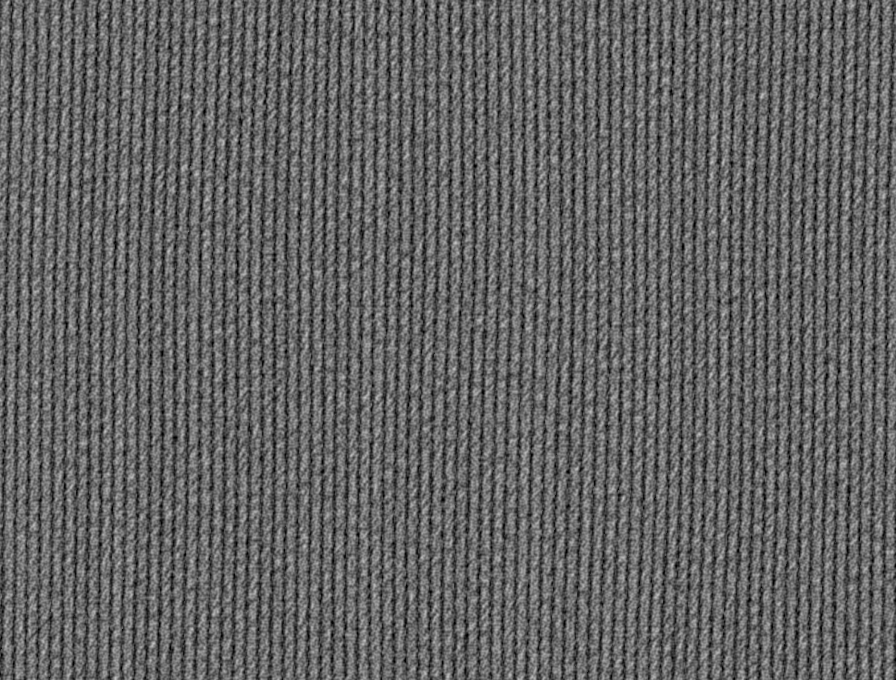
Give the GLSL for this texture, as a Shadertoy shader.

```glsl
// Draws a grey ribbed knit: narrow upright ribs, dark grooves, slanted fibres and fine grain.

const float RIBS = 73.0;            // repeats across
const float ROWS = 58.0;            // stitches down
const float LEAN = 0.8;             // sideways drift over the height, in ribs
const float WAVE = 0.5;             // slow bending of the ribs, in ribs
const float STITCH_SWAY = 0.06;     // scalloping of the groove edges, in ribs
const float STITCH_SHADE = 0.045;
const float FIBRE_SLANT = 0.35;
const float FIBRE_CONTRAST = 0.24;
const float GRAIN_CONTRAST = 0.24;
const float RIB_TONE_VARIATION = 0.03;
const float GROOVE_START = 0.35;    // 0 is the rib centre, 1 the groove
const vec2 FIBRE_SCALE = vec2(3.0, 1.3);
const vec2 GRAIN_SCALE = vec2(4.3, 4.1);
const vec3 RIB_COLOR = vec3(0.48);
const vec3 GROOVE_COLOR = vec3(0.20);
const float TAU = 6.28318;

// Integer hash of a lattice point, from 0 to 1
float hash(vec2 cell) {
    uvec2 q = uvec2(ivec2(cell)) * uvec2(73856093u, 19349663u);
    uint h = q.x ^ q.y;
    h = (h ^ (h >> 16)) * 73244475u;
    h = (h ^ (h >> 15)) * 73244475u;
    h ^= h >> 16;
    return float(h & 65535u) / 65535.0;
}

// Dot product of a random unit gradient with the offset from its corner
float cornerSlope(vec2 cell, vec2 offset) {
    float angle = TAU * hash(cell);
    return dot(vec2(cos(angle), sin(angle)), offset);
}

float gradientNoise(vec2 p) {
    vec2 cell = floor(p);
    vec2 f = p - cell;
    vec2 blend = f * f * f * (f * (f * 6.0 - 15.0) + 10.0);
    vec2 e = vec2(1.0, 0.0);
    float low = mix(cornerSlope(cell, f), cornerSlope(cell + e, f - e), blend.x);
    float high = mix(cornerSlope(cell + e.yx, f - e.yx),
                     cornerSlope(cell + 1.0, f - 1.0), blend.x);
    return mix(low, high, blend.y);
}

void mainImage(out vec4 fragColor, in vec2 fragCoord) {
    vec2 uv = fragCoord / iResolution.xy;
    vec2 knit = uv * vec2(RIBS, ROWS);

    // Lean and bend the ribs
    knit.x += WAVE * gradientNoise(uv * vec2(3.0, 2.0) + 7.3) - LEAN * uv.y;

    // Stitches shift from rib to rib and scallop the grooves
    float rib = floor(knit.x);
    float ribRandom = hash(vec2(rib, 91.0));
    float stitchPhase = TAU * (knit.y + ribRandom);
    float across = fract(knit.x) - 0.5;
    float sway = STITCH_SWAY * sin(stitchPhase) * (1.0 - 4.0 * across * across);
    float fromCentre = 2.0 * abs(across + sway);

    // Rounded rib falling into a dark groove
    float groove = smoothstep(GROOVE_START, 1.0, fromCentre);
    vec3 color = mix(RIB_COLOR, GROOVE_COLOR, groove);
    color += STITCH_SHADE * cos(stitchPhase - TAU * across);
    color += RIB_TONE_VARIATION * (ribRandom - 0.5);

    // Slanted fibres, broken at each rib, and fine grain
    vec2 fibre = vec2(across - FIBRE_SLANT * knit.y, knit.y) * FIBRE_SCALE;
    color += FIBRE_CONTRAST * gradientNoise(fibre + vec2(17.3, 5.7) * rib);
    color += GRAIN_CONTRAST * gradientNoise(knit * GRAIN_SCALE + 31.7);

    fragColor = vec4(clamp(color, 0.0, 1.0), 1.0);
}
```
